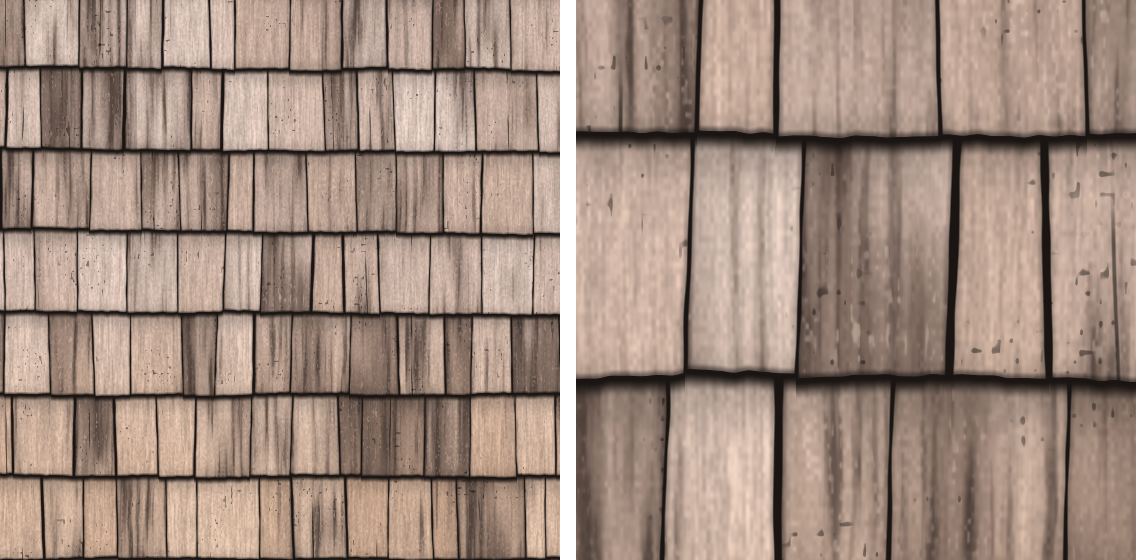
Left, the full canvas; right, a detail of the centre.
A Shadertoy shader for this texture:

```glsl
// Weathered wooden shingles in seven overlapping courses.
// Each course is cut at jittered joints; every shingle gets its own butt height,
// tint, stretched-noise grain and stain, and casts a shadow on the course below.

#define COURSE_HEIGHT 0.1467
#define COURSE_OFFSET 0.019
#define COLUMNS 12.8
#define JOINT_JITTER 0.64
#define GAP 0.0008
#define SAG 0.010
#define STAIN 0.85
#define PALE vec3(0.86, 0.775, 0.73)
#define TAN vec3(0.76, 0.65, 0.585)
#define GREY_BROWN vec3(0.44, 0.36, 0.32)
#define SHADOW vec3(0.10, 0.08, 0.07)

float hash(vec2 p) {
    vec3 q = fract(p.xyx * 0.1031);
    q += dot(q, q.yzx + 33.33);
    return fract((q.x + q.y) * q.z);
}

float noise(vec2 p) {
    vec2 i = floor(p), f = fract(p);
    f = f * f * (3.0 - 2.0 * f);
    return mix(mix(hash(i), hash(i + vec2(1, 0)), f.x),
               mix(hash(i + vec2(0, 1)), hash(i + vec2(1, 1)), f.x), f.y);
}

// Position of joint i, in columns, at height t of its course
float joint(float i, float course, float t) {
    float lean = 0.14 * (hash(vec2(i + 50.0, course)) - 0.5) * (t - 0.6);
    float wobble = 0.016 * (noise(vec2(i * 7.3 + course * 3.1, t * 5.0)) - 0.5);
    return i + JOINT_JITTER * (hash(vec2(i, course)) - 0.5) + lean + wobble;
}

// Half width of joint i at height t; a few stand open, most pinch in places
float gapWidth(float i, float course, float t) {
    float open = 2.2 * pow(hash(vec2(i, course + 71.0)), 5.0);
    float pinch = 1.1 * noise(vec2(i * 5.1 + course * 9.7, t * 7.0));
    return GAP * (0.45 + open + pinch);
}

// Wood colour; p is in canvas units, across runs 0..1 over the shingle
vec3 wood(vec2 p, vec2 id, float across, float width, float t) {
    vec2 g = p + 9.0 * vec2(hash(id + 11.0), hash(id + 23.0));
    g.x += 0.004 * noise(g * vec2(12.0, 9.0));
    float broad = noise(g * vec2(32.0, 9.0));
    float streak = noise(g * vec2(130.0, 7.0));
    float fine = noise(g * vec2(300.0, 15.0));
    float fiber = noise(g * vec2(470.0, 45.0));
    float speck = noise(g * vec2(430.0, 260.0));

    // Tint, warmer in the lower courses
    vec3 color = mix(TAN, PALE, 0.1 + 0.9 * hash(id + 31.0));
    color *= mix(vec3(1.0, 0.96, 0.90), vec3(1.0), smoothstep(0.1, 0.55, p.y));

    // Weather stain in vertical streaks, darkest along the coarse fibers
    float age = pow(hash(id + 47.0), 1.6);
    float grain = 0.42 * broad + 0.28 * streak + 0.20 * fine + 0.10 * fiber;
    float stain = smoothstep(0.38, 0.92, grain + 0.6 * (age - 0.36));
    color = mix(color, GREY_BROWN, STAIN * stain);
    float char = stain * smoothstep(0.45, 0.85, 0.5 * streak + 0.3 * fine + 0.2 * fiber);
    color = mix(color, 0.55 * GREY_BROWN, 0.75 * char);

    // Pale worn scratches, then fiber and fleck contrast
    float worn = smoothstep(0.62, 0.9, fiber * 0.6 + speck * 0.4) * broad;
    color = mix(color, PALE, 0.35 * worn);
    color *= 0.80 + 0.15 * fine + 0.13 * fiber + 0.12 * speck;

    // Occasional hairline crack and tiny dark pits
    float crackX = mix(0.25, 0.75, hash(id + 59.0)) + 0.03 * (noise(g * 14.0) - 0.5);
    float crack = 1.0 - smoothstep(0.0004, 0.0018, abs(across - crackX) * width);
    crack *= step(0.75, hash(id + 67.0)) * smoothstep(0.4, 0.7, noise(g * vec2(3.0, 16.0)));
    float pit = smoothstep(0.84, 0.95, noise(g * vec2(270.0, 170.0)))
              * smoothstep(0.55, 0.8, noise(g * 22.0));
    color *= 1.0 - 0.5 * crack - 0.4 * pit;

    // Dimmer below the course above, grimy near the butt
    return color * (1.0 - 0.18 * smoothstep(0.85, 1.15, t))
                 * (0.9 + 0.1 * smoothstep(0.15, 0.3, t));
}

// One course at p; also returns the butt height of the shingle found there
vec3 shingle(vec2 p, float v, float course, float soft, out float butt) {
    float t = v - course;
    float u = p.x * COLUMNS + hash(vec2(course, 5.0));
    float k = floor(u);
    if (u < joint(k, course, t)) k -= 1.0;
    else if (u > joint(k + 1.0, course, t)) k += 1.0;

    float left = joint(k, course, t), right = joint(k + 1.0, course, t);
    float across = (u - left) / (right - left);
    float inset = min((u - left) / COLUMNS - gapWidth(k, course, t),
                      (right - u) / COLUMNS - gapWidth(k + 1.0, course, t));

    vec2 id = vec2(k, course);
    butt = 0.15 + 0.032 * (hash(id + 83.0) - 0.5)
         + 0.035 * (hash(id + 97.0) - 0.5) * (across - 0.5)
         + 0.04 * (noise(vec2(p.x * 4.0, course * 5.7)) - 0.5)
         + 0.012 * (noise(vec2(p.x * 110.0, course)) - 0.5);

    vec3 color = wood(p, id, across, (right - left) / COLUMNS, t);
    color *= mix(0.78, 1.0, smoothstep(0.0, 0.004, inset));
    color *= mix(0.55, 1.0, smoothstep(0.0, 0.03, t - butt));
    return mix(SHADOW, color, smoothstep(-soft, soft + 0.0006, inset));
}

void mainImage(out vec4 fragColor, in vec2 fragCoord) {
    vec2 p = fragCoord / iResolution.xy;
    float soft = 0.6 / iResolution.y;

    // Upper courses sag gently to the right
    float y = p.y + SAG * p.x * smoothstep(0.2, 0.8, p.y);
    float v = (y + COURSE_OFFSET) / COURSE_HEIGHT;
    float course = floor(v);

    float butt, hiddenButt;
    vec3 upper = shingle(p, v, course, soft, butt);
    vec3 lower = shingle(p, v, course - 1.0, soft, hiddenButt);

    // Cast shadow below the butt, then lay the upper course over it
    float rise = v - course - butt;
    lower = mix(SHADOW, lower, smoothstep(0.012, 0.09, -rise));
    float edge = soft / COURSE_HEIGHT;
    fragColor = vec4(mix(lower, upper, smoothstep(-edge, edge, rise)), 1.0);
}
```
